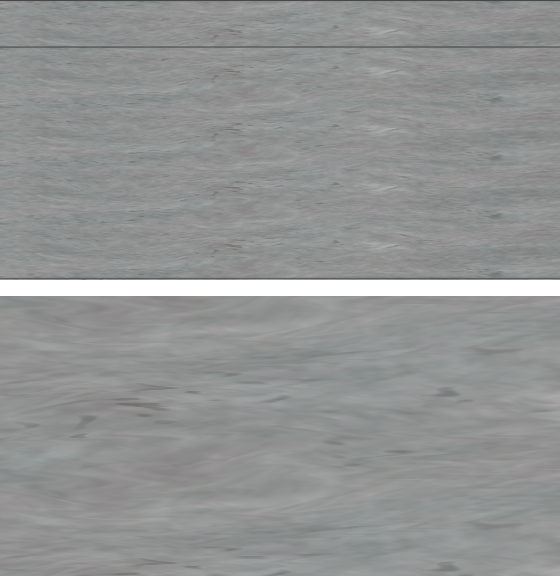
Top: the whole. Bottom: its middle third, enlarged.
Write a Shadertoy shader that draws this texture.

```glsl
// Grey weathered wood panel: a narrow plank above a wide one, split by thin dark joints.
// Stretched value noise, wrapped vertically so the grain repeats, is layered into
// broad bands, fibres, fine grain, dark pores and a cluster of pale flecks.

const float GRAIN_PERIOD = 0.208;  // height of one grain repeat
const float PLANK_EDGE = 0.832;    // joint between the two planks
const float JOINT_HALF_WIDTH = 0.0019;
const vec3 WOOD_GREY = vec3(0.571, 0.579, 0.577);
const vec3 JOINT_GREY = vec3(0.27, 0.28, 0.28);
const vec3 WARM_TINT = vec3(0.011, -0.003, -0.002);

float hash(vec2 cell) {
    vec3 q = fract(cell.xyx * vec3(0.1031, 0.1030, 0.0973));
    q += dot(q, q.yzx + 33.33);
    return fract((q.x + q.y) * q.z);
}

// Value noise in -1..1 that repeats after the given number of rows.
float wrappedNoise(vec2 p, float rows, float seed) {
    vec2 cell = floor(p);
    vec2 f = p - cell;
    f = f * f * (3.0 - 2.0 * f);
    float y0 = mod(cell.y, rows) + seed;
    float y1 = mod(cell.y + 1.0, rows) + seed;
    float low = mix(hash(vec2(cell.x, y0)), hash(vec2(cell.x + 1.0, y0)), f.x);
    float high = mix(hash(vec2(cell.x, y1)), hash(vec2(cell.x + 1.0, y1)), f.x);
    return 2.0 * mix(low, high, f.y) - 1.0;
}

// Horizontal streaks: columns per canvas height, rows per grain repeat.
float streaks(vec2 grain, float columns, float rows, float seed) {
    // Shift each row band sideways so that cell edges never line up.
    float shift = 1.7 * wrappedNoise(vec2(seed, grain.y * rows), rows, seed + 71.0);
    return wrappedNoise(vec2(grain.x * columns + shift, grain.y * rows), rows, seed);
}

// Bend the fibres gently along the plank.
vec2 bendGrain(vec2 grain) {
    float sway = 0.10 * wrappedNoise(grain * vec2(2.3, 2.0), 2.0, 5.0)
               + 0.03 * wrappedNoise(grain * vec2(9.0, 5.0), 5.0, 11.0);
    return vec2(grain.x, grain.y - 0.09 * grain.x + sway);
}

// Soft elliptical spot, repeated in every grain period.
float repeatedSpot(vec2 grain, vec2 center, vec2 radius) {
    vec2 d = grain - center;
    d.y -= round(d.y);
    d /= radius;
    return exp(-dot(d, d));
}

vec3 woodColor(vec2 grain) {
    vec2 bent = bendGrain(grain);

    // Tone from broad to fine
    float tone = 0.021 * streaks(bent, 2.6, 4.0, 20.0)
               + 0.015 * streaks(bent, 7.0, 9.0, 40.0)
               + 0.022 * streaks(bent, 19.0, 19.0, 80.0)
               + 0.026 * streaks(bent, 48.0, 37.0, 130.0)
               + 0.014 * streaks(bent, 90.0, 52.0, 210.0);

    // Dark pores gathered into patches
    float patches = smoothstep(-0.3, 0.6, streaks(bent, 4.0, 6.0, 300.0));
    float pores = smoothstep(0.45, 0.9, streaks(bent, 30.0, 30.0, 340.0));
    tone -= 0.085 * pores * patches;

    // Long shadowed streak and pale flecks beside the faint board seam
    tone -= 0.022 * repeatedSpot(vec2(grain.x, grain.y - 0.25 * (grain.x - 0.95)),
                                 vec2(0.95, 0.17), vec2(0.40, 0.10));
    float fleckArea = repeatedSpot(grain, vec2(1.40, 0.58), vec2(0.13, 0.10));
    float flecks = smoothstep(-0.1, 0.7, streaks(bent, 26.0, 22.0, 410.0));
    tone += fleckArea * (0.012 + 0.08 * flecks);
    tone -= 0.007 * smoothstep(1.44, 1.48, grain.x);

    // Slight warm and cool drift
    float tint = streaks(bent, 4.5, 5.0, 500.0) + 0.5 * streaks(bent, 25.0, 18.0, 540.0);
    return WOOD_GREY + tone + WARM_TINT * tint;
}

// Smooth coverage of a horizontal joint at the given height.
float joint(float y, float height, float pixel) {
    return clamp((JOINT_HALF_WIDTH - abs(y - height)) / pixel + 0.5, 0.0, 1.0);
}

void mainImage(out vec4 fragColor, in vec2 fragCoord) {
    float pixel = 1.0 / iResolution.y;
    vec2 p = fragCoord * pixel;

    // The upper plank uses the same grain at another offset.
    float plankOffset = p.y > PLANK_EDGE ? 0.31 : 0.0;
    vec3 color = woodColor(vec2(p.x, p.y / GRAIN_PERIOD + plankOffset));

    float joints = joint(p.y, PLANK_EDGE, pixel);
    joints = max(joints, joint(p.y, 0.998, pixel));
    joints = max(joints, 0.8 * joint(p.y, 0.006, pixel));
    color = mix(color, JOINT_GREY, joints);

    fragColor = vec4(color, 1.0);
}
```
